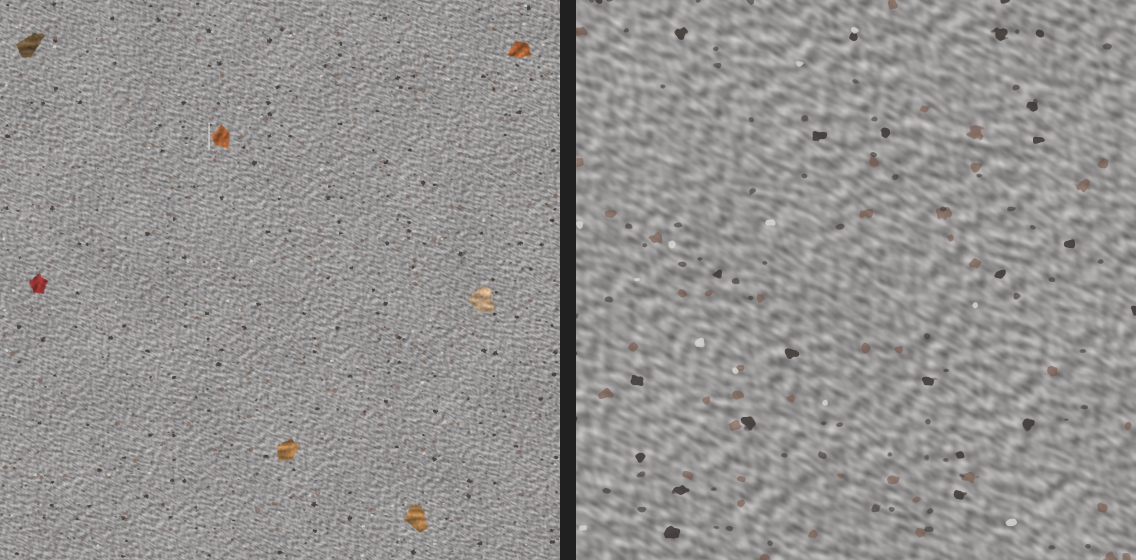
Left: the whole. Right: its middle third, enlarged.
This texture is drawn by a Shadertoy shader. Its source:

```glsl
// Rough grey sand plaster with dark, rusty and pale specks and a few scraps of dry leaf.

const vec3  STONE_TINT    = vec3(1.006, 0.994, 0.990);
const float STONE_MEAN    = 0.588;
const float RELIEF_DEPTH  = 0.175;
const float MOTTLE_DEPTH  = 0.035;
const vec2  GRAIN_FREQ    = vec2(112.0, 145.0);  // grains per canvas, slightly flattened
const vec2  LIGHT_STEP    = vec2(-0.0016, 0.0022);
const vec3  DARK_SPECK    = vec3(0.23, 0.21, 0.20);
const vec3  RUST_SPECK    = vec3(0.45, 0.31, 0.25);
const vec3  PALE_SPECK    = vec3(0.86, 0.86, 0.84);
const float SCRAP_GRID    = 3.0;
const float SCRAP_RATE    = 0.85;
const float SCRAP_RADIUS  = 0.023;
const vec3  STRAW_COLOR   = vec3(0.82, 0.82, 0.80);
const vec3  SCRAP_COLORS[5] = vec3[5](
    vec3(0.60, 0.44, 0.27), vec3(0.60, 0.35, 0.20), vec3(0.56, 0.20, 0.19),
    vec3(0.40, 0.32, 0.22), vec3(0.70, 0.59, 0.47));

float hash1(vec2 p) {
    vec3 q = fract(p.xyx * 0.1031);
    q += dot(q, q.yzx + 33.33);
    return fract((q.x + q.y) * q.z);
}

vec2 hash2(vec2 p) {
    return vec2(hash1(p + 17.3), hash1(p + 71.9));
}

vec2 direction(float angle) {
    return vec2(cos(angle), sin(angle));
}

float cornerSlope(vec2 cell, vec2 offset) {
    return dot(direction(6.2832 * hash1(cell)), offset);
}

float gradientNoise(vec2 p) {
    vec2 i = floor(p), f = p - i;
    vec2 u = f * f * f * (f * (f * 6.0 - 15.0) + 10.0);
    vec2 e = vec2(1.0, 0.0);
    return mix(mix(cornerSlope(i, f), cornerSlope(i + e.xy, f - e.xy), u.x),
               mix(cornerSlope(i + e.yx, f - e.yx), cornerSlope(i + 1.0, f - 1.0), u.x), u.y);
}

float sandHeight(vec2 uv) {
    vec2 p = uv * GRAIN_FREQ + 0.25 * uv.yx * GRAIN_FREQ.yx;
    return gradientNoise(p) + 0.55 * gradientNoise(p * 1.9 + 41.0);
}

// Coverage of irregular dots, one candidate per grid cell
float specks(vec2 uv, float grid, float rate, float radius, float seed, float pixel) {
    vec2 cell = floor(uv * grid);
    vec2 key = cell + seed;
    if (hash1(key) > rate) return 0.0;
    vec2 q = uv - (cell + 0.3 + 0.4 * hash2(key)) / grid;
    q.y *= 1.0 + 0.5 * hash1(key + 5.7);
    float size = radius * mix(0.6, 1.2, hash1(key + 9.1));
    float d = length(q) - size * (1.0 + 0.8 * gradientNoise(uv * 260.0 + seed));
    return 1.0 - smoothstep(-pixel, pixel, d);
}

// Torn polygon: intersection of jittered half planes
float scrapDistance(vec2 q, float radius, vec2 key) {
    float d = -1.0;
    for (int k = 0; k < 5; k++) {
        float h = hash1(key + float(k) * 3.7);
        float angle = 1.2566 * (float(k) + 0.6 * h) + 6.2832 * hash1(key);
        d = max(d, dot(q, direction(angle)) - radius * mix(0.55, 1.1, fract(h * 7.0)));
    }
    return d + 0.0025 * gradientNoise(q * 150.0 + key);
}

vec3 addScrap(vec3 color, vec2 uv, vec2 cell, float pixel) {
    vec2 key = cell * 7.0 + 3.0;
    if (hash1(key + 2.3) > SCRAP_RATE) return color;
    vec2 q = uv - (cell + 0.15 + 0.7 * hash2(key)) / SCRAP_GRID;
    float radius = SCRAP_RADIUS * mix(0.7, 1.3, hash1(key + 4.4));

    // Leaf body with folds across its width
    vec2 axis = direction(6.2832 * hash1(key + 8.8));
    vec2 along = vec2(dot(q, axis), dot(q, vec2(-axis.y, axis.x)));
    float folds = gradientNoise(along * vec2(35.0, 110.0) + key);
    float wear = gradientNoise(q * 190.0 + key);
    vec3 leaf = SCRAP_COLORS[int(5.0 * hash1(key + 6.1))] * (1.0 + 0.6 * folds + 0.2 * wear);
    float d = scrapDistance(q, radius, key);
    color = mix(color, leaf, 1.0 - smoothstep(-pixel, pixel, d));

    // Thin pale straw beside some of the scraps
    float pick = hash1(key + 1.9);
    vec2 s = pick < 0.25 ? q.yx * vec2(1.0, -1.0) : q;
    vec2 straw = abs(s - vec2(0.0, radius * 1.1)) - vec2(radius * 1.15, 0.0008);
    float strawMask = 1.0 - smoothstep(-0.5 * pixel, pixel, max(straw.x, straw.y));
    return mix(color, STRAW_COLOR, strawMask * step(pick, 0.5));
}

void mainImage(out vec4 fragColor, in vec2 fragCoord) {
    vec2 uv = fragCoord / iResolution.y;
    float pixel = 1.0 / iResolution.y;

    // Side-lit sand relief over faint broad mottling
    float relief = sandHeight(uv - LIGHT_STEP) - sandHeight(uv + LIGHT_STEP);
    float mottle = gradientNoise(uv * 9.0) + gradientNoise(uv * 38.0 + 13.0);
    vec3 color = STONE_TINT * (STONE_MEAN + RELIEF_DEPTH * relief + MOTTLE_DEPTH * mottle);

    // Mineral specks
    color = mix(color, RUST_SPECK, 0.55 * specks(uv, 64.0, 0.08, 0.0036, 11.0, pixel));
    color = mix(color, DARK_SPECK, 0.60 * specks(uv, 95.0, 0.07, 0.0022, 137.0, pixel));
    color = mix(color, DARK_SPECK, 0.85 * specks(uv, 47.0, 0.10, 0.0037, 259.0, pixel));
    color = mix(color, PALE_SPECK, 0.80 * specks(uv, 55.0, 0.025, 0.0026, 383.0, pixel));

    // Leaf scraps, one candidate per coarse cell
    float columns = ceil(SCRAP_GRID * iResolution.x / iResolution.y);
    for (float y = 0.0; y < SCRAP_GRID; y++)
        for (float x = 0.0; x < columns; x++)
            color = addScrap(color, uv, vec2(x, y), pixel);

    fragColor = vec4(clamp(color, 0.0, 1.0), 1.0);
}
```
